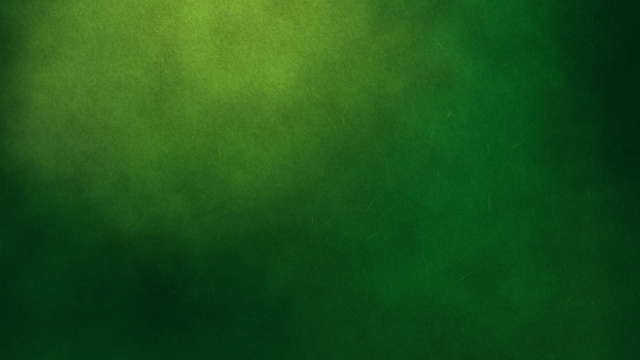
This background is drawn by a Shadertoy shader. Its source:

```glsl
// A mossy green painted backdrop: lime light from the upper left fades into
// deep green. Soft elliptical glows are blended in noise-warped space, then
// covered with ragged mottling, fibres, grain and faint slanted scratches.

float hash(vec2 p) {
    vec3 q = fract(vec3(p.xyx) * 0.1031);
    q += dot(q, q.yzx + 33.33);
    return fract((q.x + q.y) * q.z);
}

float noise(vec2 p) {
    vec2 cell = floor(p), f = fract(p);
    f = f * f * (3.0 - 2.0 * f);
    float low = mix(hash(cell), hash(cell + vec2(1, 0)), f.x);
    float high = mix(hash(cell + vec2(0, 1)), hash(cell + vec2(1, 1)), f.x);
    return mix(low, high, f.y);
}

mat2 rotation(float angle) {
    float c = cos(angle), s = sin(angle);
    return mat2(c, s, -s, c);
}

// Layered noise centred on zero
float fbm(vec2 p) {
    float sum = 0.0, amplitude = 0.5;
    for (int i = 0; i < 6; i++) {
        sum += amplitude * (noise(p) - 0.5);
        p = rotation(0.6) * p * 2.03 + 17.3;
        amplitude *= 0.62;
    }
    return sum;
}

// Elliptical falloff; a higher hardness gives a flatter core
float glow(vec2 p, vec2 centre, vec2 radius, float hardness) {
    return exp(-pow(length((p - centre) / radius), hardness));
}

// One short bent stroke per grid cell, kept for a share of the cells
float scratches(vec2 p, float cellSize, float density, float seed, float pixel) {
    vec2 id = floor(p / cellSize);
    vec2 key = id + seed;
    vec2 jitter = vec2(hash(key + 3.1), hash(key + 7.7)) - 0.5;
    vec2 local = (fract(p / cellSize) - 0.5 - 0.3 * jitter) * cellSize;
    local = rotation(mix(-0.9, 0.1, hash(key + 11.9))) * -local;
    float halfLength = cellSize * mix(0.08, 0.30, hash(key + 19.3));
    float along = local.y / halfLength;
    float bend = (hash(key + 23.7) - 0.5) * 0.3 * halfLength;
    float across = abs(local.x - bend * along * along);
    float line = 1.0 - smoothstep(0.0, max(0.002, pixel), across);
    float taper = 1.0 - smoothstep(0.3, 1.0, abs(along));
    float strength = mix(0.2, 1.0, hash(key + 37.9));
    return line * taper * strength * step(hash(key + 31.1), density);
}

// Large fields of colour, from the deep ground up to the lime light
vec3 paintedLight(vec2 p) {
    const vec3 ground  = vec3(0.020, 0.225, 0.080);
    const vec3 shadow  = vec3(0.005, 0.155, 0.055);
    const vec3 emerald = vec3(0.025, 0.345, 0.110);
    const vec3 leaf    = vec3(0.040, 0.300, 0.095);
    const vec3 moss    = vec3(0.195, 0.425, 0.110);
    const vec3 olive   = vec3(0.290, 0.440, 0.165);
    const vec3 lime    = vec3(0.460, 0.615, 0.185);

    vec3 col = ground;
    col = mix(col, leaf, 0.85 * glow(p, vec2(1.34, 0.26), vec2(0.42, 0.34), 2.0));
    col = mix(col, leaf, 0.70 * glow(p, vec2(0.90, 0.42), vec2(0.40, 0.22), 2.0));
    col = mix(col, emerald, 0.95 * glow(p, vec2(1.26, 0.78), vec2(0.34, 0.46), 2.5));
    col = mix(col, shadow, 0.65 * glow(p, vec2(0.42, 0.18), vec2(0.32, 0.20), 2.0));
    col = mix(col, shadow, 0.75 * glow(p, vec2(1.74, 0.82), vec2(0.20, 0.42), 2.5));
    col = mix(col, moss, glow(p, vec2(0.62, 0.80), vec2(0.60, 0.41), 3.4));
    col = mix(col, olive, 0.55 * glow(p, vec2(0.20, 0.72), vec2(0.18, 0.22), 2.5));
    col = mix(col, lime, 0.95 * glow(p, vec2(0.62, 1.04), vec2(0.45, 0.34), 2.2));
    return col;
}

void mainImage(out vec4 fragColor, in vec2 fragCoord) {
    float pixel = 1.0 / iResolution.y;
    vec2 p = fragCoord * pixel;

    // Ragged cloud edges
    vec2 warp = vec2(fbm(p * 5.0 + 2.7), fbm(p * 5.0 + 41.3));
    vec3 col = paintedLight(p + 0.17 * warp);

    // Mottling, slanted fibres and grain
    float mottle = fbm(p * 9.0 + 63.0);
    float fibre = noise(rotation(-0.5) * p * vec2(210.0, 80.0)) - 0.5;
    float grain = noise(p * 260.0) - 0.5;
    col *= 1.0 + 0.26 * mottle + 0.06 * fibre + 0.13 * grain;

    // Scratches, clearest where the light meets the green
    float marks = 0.0;
    for (int i = 0; i < 5; i++) {
        float layer = float(i);
        float size = 0.07 + 0.025 * layer;
        vec2 shifted = rotation(0.4 * layer) * p + vec2(0.37, 0.23) * layer;
        marks += scratches(shifted, size, 0.24, 53.0 * layer, pixel);
    }
    float clarity = 0.2 + 0.8 * glow(p, vec2(1.02, 0.70), vec2(0.55, 0.50), 2.0);
    col += vec3(0.12, 0.09, 0.01) * min(marks, 1.0) * clarity;

    // Gentle darkening at the far left and right edges
    float aspect = iResolution.x * pixel;
    float edge = min(p.x, aspect - p.x);
    col *= mix(0.86, 1.0, smoothstep(0.0, 0.16, edge));

    fragColor = vec4(clamp(col, 0.0, 1.0), 1.0);
}
```
